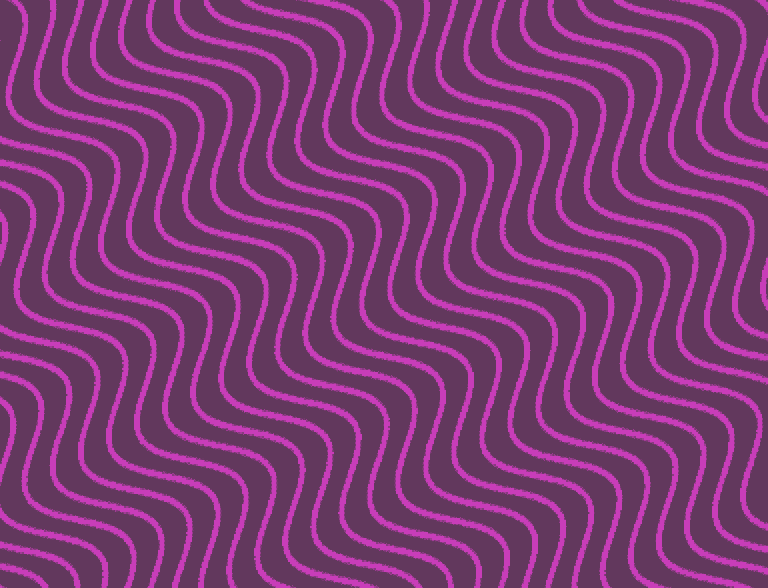
Reproduce this pattern procedurally as a Shadertoy shader.

```glsl
#define GROUND vec3(0.385, 0.22, 0.365)
#define STROKE vec3(0.785, 0.24, 0.725)
#define LINE_STEP vec2(-0.03659, -0.01934)
#define WAVE_STEP vec2(0.1202, -0.1934)
#define ORIGIN vec2(0.4219, 0.5137)
#define AMPLITUDE 0.98
#define HALF_WIDTH 0.0033
#define FRINGE 0.0026
#define BLOCKS 384.0
#define DOTS 1152.0
#define SAMPLES 4

const float TAU = 6.2831853;

float hash(vec2 cell) {
    vec3 p = fract(vec3(cell.xyx) * 0.1031);
    p += dot(p, p.yzx + 33.33);
    return fract((p.x + p.y) * p.z);
}

// x: distance to the nearest wavy line, y: how level that line runs
vec2 waveLine(vec2 uv) {
    mat2 toLattice = inverse(mat2(LINE_STEP, WAVE_STEP));
    vec2 lattice = toLattice * (uv - ORIGIN);
    float angle = TAU * lattice.y;
    float field = lattice.x + AMPLITUDE * sin(angle);
    vec2 slope = vec2(1.0, TAU * AMPLITUDE * cos(angle)) * toLattice;
    float steepness = length(slope);
    return vec2(abs(field - round(field)) / steepness, abs(slope.y) / steepness);
}

float inkAt(vec2 uv) {
    // Solid core with stepped, slightly ragged edges
    vec2 block = floor(uv * BLOCKS);
    float wobble = (hash(block) - 0.5) * 0.0008;
    float coreDistance = waveLine((block + 0.5) / BLOCKS).x + wobble;
    if (coreDistance < HALF_WIDTH) return 1.0;

    // Checkered stipple, wider beside the level runs
    vec2 dotCell = floor(uv * DOTS);
    vec2 line = waveLine((dotCell + 0.5) / DOTS);
    float reach = FRINGE * mix(0.3, 1.0, line.y * line.y);
    float density = 1.5 * (1.0 - (line.x - HALF_WIDTH) / reach);
    float checker = mod(dotCell.x + dotCell.y, 2.0);
    return checker * step(hash(dotCell + 71.0), density);
}

void mainImage(out vec4 fragColor, in vec2 fragCoord) {
    // Average a grid of samples inside each pixel
    float ink = 0.0;
    for (int j = 0; j < SAMPLES; j++) {
        for (int i = 0; i < SAMPLES; i++) {
            vec2 offset = (vec2(i, j) + 0.5) / float(SAMPLES) - 0.5;
            ink += inkAt((fragCoord + offset) / iResolution.x);
        }
    }
    ink /= float(SAMPLES * SAMPLES);
    fragColor = vec4(mix(GROUND, STROKE, ink), 1.0);
}
```
